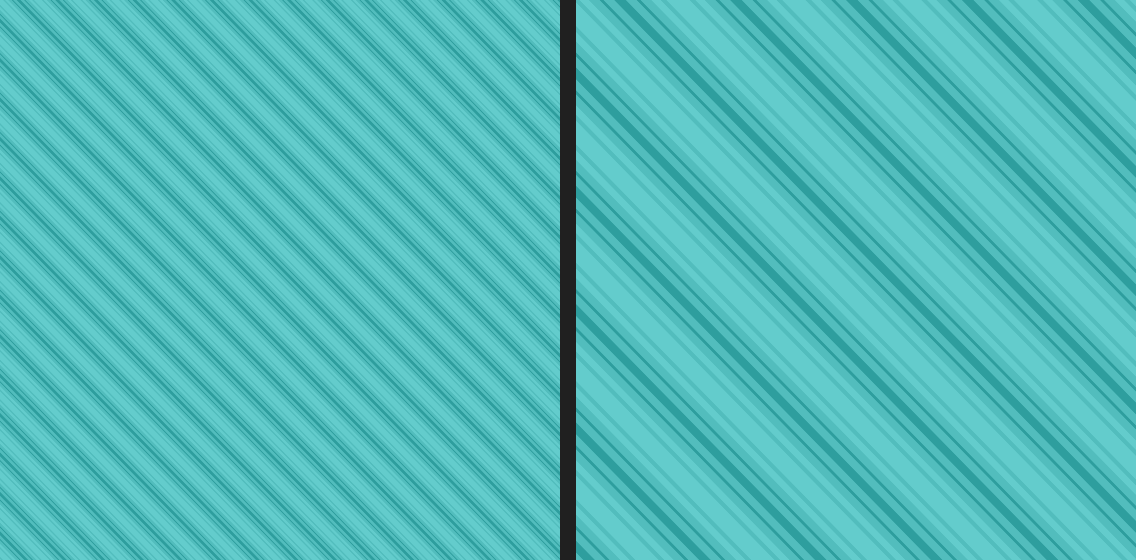
Left: the whole. Right: its middle third, enlarged.
Give the GLSL for this pattern, as a Shadertoy shader.

```glsl
// Coverage of a stripe centred at c with half width w
float stripe(float d, float c, float w, float blur) {
    return 1.0 - smoothstep(-blur, blur, abs(d - c) - w);
}

void mainImage(out vec4 fragColor, in vec2 fragCoord) {
    vec2 uv = fragCoord / iResolution.xy;

    // Diagonal coordinate: one unit per repeat
    float across = dot(uv, vec2(14.5, 14.2)) - 14.2;
    float blur = 0.5 * length(vec2(14.5, 14.2) / iResolution.xy);

    // Mirrored distance from the thick line, 0 to 0.5
    float d = abs(fract(across - 0.48 + 0.5) - 0.5);

    // Pale bands: a broad one with a narrow one on each side
    float pale = max(stripe(d, 0.5, 0.10, blur), stripe(d, 0.31, 0.04, blur));
    vec3 color = mix(vec3(0.32, 0.74, 0.74), vec3(0.39, 0.80, 0.80), pale);

    // Dark lines: a thick one with a thin one on each side
    float dark = max(stripe(d, 0.0, 0.05, blur), stripe(d, 0.16, 0.017, blur));
    color = mix(color, vec3(0.18, 0.62, 0.62), dark);

    fragColor = vec4(color, 1.0);
}
```
